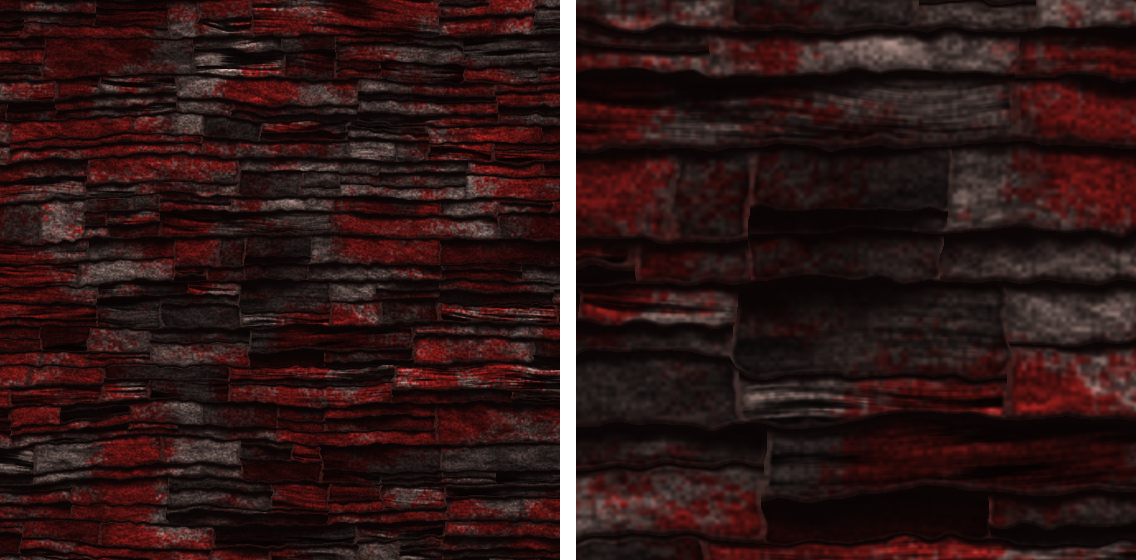
Left: the whole. Right: its middle third, enlarged.
This texture is drawn by a three.js fragment shader. Its source:

```glsl
// Dark wall of stacked ledge stones, stained red over cold grey.
// Courses are cut at random into slabs; warped joints give ragged edges,
// and layered noise supplies cleft relief, shadows, blotches and grain.

varying vec2 vUv;

const float COURSES = 14.0;
const float COLUMNS = 4.0;
const vec3 GREY_STONE = vec3(0.33, 0.275, 0.26);
const vec3 RED_STAIN = vec3(0.33, 0.065, 0.06);
const vec3 MORTAR = vec3(0.25, 0.185, 0.17);
const vec3 SHADOW = vec3(0.022, 0.008, 0.008);

struct Slab {
  vec2 low;
  vec2 high;
  float seed;
};

float hash(vec2 p) {
  vec3 q = fract(vec3(p.xyx) * 0.1031);
  q += dot(q, q.yzx + 33.33);
  return fract((q.x + q.y) * q.z);
}

float noise(vec2 p) {
  vec2 i = floor(p);
  vec2 f = fract(p);
  f = f * f * (3.0 - 2.0 * f);
  float below = mix(hash(i), hash(i + vec2(1.0, 0.0)), f.x);
  float above = mix(hash(i + vec2(0.0, 1.0)), hash(i + 1.0), f.x);
  return mix(below, above, f.y);
}

float fbm(vec2 p) {
  float sum = 0.0;
  float weight = 0.533;
  for (int i = 0; i < 4; i++) {
    sum += weight * noise(p);
    p = p * 2.07 + vec2(17.3, 9.1);
    weight *= 0.5;
  }
  return sum;
}

// Bends the joints: slow sagging plus small chips.
vec2 warpJoints(vec2 p) {
  float sag = 0.030 * (noise(p * vec2(3.5, 5.0)) - 0.5);
  float bend = 0.016 * (fbm(p * vec2(13.0, 20.0) + 40.0) - 0.5);
  float chip = 0.005 * (noise(p * vec2(70.0, 90.0)) - 0.5);
  float lean = 0.012 * (fbm(p * 24.0 + 80.0) - 0.5);
  return p + vec2(lean + chip, sag + bend + chip);
}

float jointAt(float column, float row) {
  return column + 0.65 * hash(vec2(column + 50.0, row + 7.0));
}

// Finds the cell holding p, then cuts it across, along and across again.
Slab findSlab(vec2 p) {
  float row = floor(p.y * COURSES);
  vec2 scale = vec2(COLUMNS, COURSES);
  vec2 origin = vec2(5.0 * hash(vec2(row + 20.0, 3.0)), 0.0);
  vec2 q = p * scale + origin;
  float column = floor(q.x);
  if (q.x < jointAt(column, row)) column -= 1.0;
  vec2 low = vec2(jointAt(column, row), row);
  vec2 high = vec2(jointAt(column + 1.0, row), row + 1.0);
  float seed = hash(vec2(column + 90.0, row + 30.0));
  for (int k = 0; k < 3; k++) {
    vec2 axis = k == 1 ? vec2(1.0, 0.0) : vec2(0.0, 1.0);
    float chance = k == 0 ? 0.85 : (k == 1 ? 0.55 : 0.25);
    float key = seed * 91.0 + float(k) * 13.0;
    if (hash(vec2(key, 1.7)) < chance) {
      vec2 cut = mix(low, high, mix(0.3, 0.7, hash(vec2(key, 5.3))));
      float upper = step(dot(cut, axis), dot(q, axis));
      low = mix(low, cut, axis * upper);
      high = mix(high, cut, axis * (1.0 - upper));
      seed = hash(vec2(key, 8.0 + upper * 4.0));
    }
  }
  return Slab((low - origin) / scale, (high - origin) / scale, seed);
}

float roundedBox(vec2 p, vec2 halfSize, float radius) {
  vec2 d = abs(p) - halfSize + radius;
  return length(max(d, 0.0)) + min(max(d.x, d.y), 0.0) - radius;
}

// Cleft rock: flat lumps and thin tilted layers.
float relief(vec2 p, float seed, float layered) {
  vec2 q = p + seed * 7.0;
  q.y += (seed - 0.5) * 0.12 * p.x + 0.02 * noise(q * 11.0);
  float lumps = fbm(q * vec2(24.0, 46.0));
  float layers = fbm(q * vec2(9.0, 95.0));
  return mix(lumps, layers, layered);
}

// Darkness below the ledge above and in the gap under the slab.
float ledgeShadow(vec2 w, Slab slab, float gap) {
  float overhang = hash(vec2(slab.seed * 80.0, 9.0));
  float depth = 0.005 + 0.024 * overhang * overhang;
  depth *= 0.35 + 1.3 * noise(vec2(w.x * 18.0, slab.seed * 40.0));
  float fall = 1.0 - smoothstep(0.15 * depth, depth, slab.high.y - w.y);
  float under = 1.0 - smoothstep(0.3 * gap, gap + 0.001, w.y - slab.low.y);
  return max(fall, 0.75 * under);
}

// Light from above on the cleft face, with dark splits between layers.
float faceLight(vec2 p, float seed) {
  float tone = hash(vec2(seed * 70.0, 2.0));
  float layered = smoothstep(0.5, 0.9, hash(vec2(seed * 50.0, 6.0)));
  float height = relief(p, seed, layered);
  float slope = height - relief(p + vec2(0.001, 0.003), seed, layered);
  float light = mix(0.42, 1.08, smoothstep(0.05, 0.55, tone));
  light *= clamp(0.95 + 2.6 * slope, 0.3, 1.7);
  light *= mix(1.0, smoothstep(0.28, 0.55, height), 0.3 + 0.6 * layered);
  return light * (0.55 + 0.9 * fbm(p * 7.0 + 60.0));
}

void main() {
  vec2 w = warpJoints(vUv);
  Slab slab = findSlab(w);
  float gap = mix(0.0008, 0.0045, hash(vec2(slab.seed * 60.0, 4.0)));
  vec2 halfSize = 0.5 * (slab.high - slab.low);
  float edge = roundedBox(w - slab.low - halfSize, halfSize - gap, 0.005);
  float face = 1.0 - smoothstep(-0.0015, 0.0015, edge);
  float light = faceLight(vUv, slab.seed);
  light *= 1.0 - 0.35 * smoothstep(-0.006, 0.0, edge);

  // Red blotches with speckled borders, then fine grit
  float speckle = noise(vUv * 210.0) - 0.5;
  float blotch = fbm(vUv * vec2(9.0, 12.0) + 3.0) + 0.22 * speckle;
  float stain = smoothstep(0.38, 0.62, blotch + 0.12 * (slab.seed - 0.4));
  float grit = 0.68 + 0.64 * noise(vUv * 340.0 + 11.0);
  vec3 stone = mix(GREY_STONE, RED_STAIN, stain) * light;
  vec3 mortar = mix(MORTAR, RED_STAIN, 0.5 * stain) * 0.75;
  vec3 colour = mix(mortar, stone, face) * grit;
  colour = mix(colour, SHADOW, 0.94 * ledgeShadow(w, slab, gap));
  gl_FragColor = vec4(colour + SHADOW * 0.6, 1.0);
}
```
